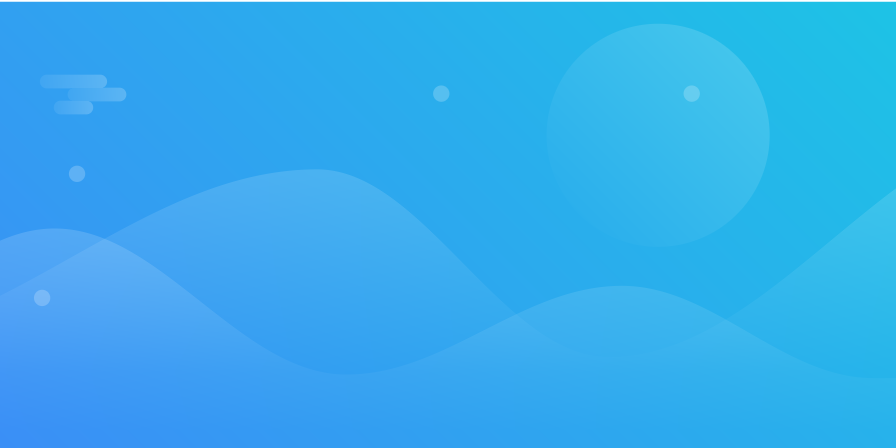
Reproduce this background procedurally as a Shadertoy shader.

```glsl
const float PI = 3.14159265;
const vec3 WHITE = vec3(1.0);

// Pixel coverage of a shape from its signed distance
float cover(float dist) {
    return clamp(0.5 - dist * iResolution.y, 0.0, 1.0);
}

float pill(vec2 p, float left, float right, float y, float radius) {
    return length(p - vec2(clamp(p.x, left + radius, right - radius), y)) - radius;
}

// Height of a wave eased by cosines between its crests and troughs
float waveHeight(float x, vec2 knots[5]) {
    float height = knots[0].y;
    for (int i = 0; i < 4; i++) {
        vec2 span = knots[i + 1] - knots[i];
        float t = clamp((x - knots[i].x) / span.x, 0.0, 1.0);
        height += span.y * (0.5 - 0.5 * cos(PI * t));
    }
    return height;
}

void mainImage(out vec4 fragColor, in vec2 fragCoord) {
    vec2 p = fragCoord / iResolution.y;

    // Diagonal sky
    vec3 color = mix(vec3(0.23, 0.56, 0.965), vec3(0.115, 0.765, 0.90), (p.x + p.y) / 3.0);

    // Large disc, fading toward its lower left
    vec2 q = (p - vec2(1.469, 0.698)) / 0.249;
    float discGlow = mix(0.01, 0.15, clamp(0.5 + 0.35 * (q.x + q.y), 0.0, 1.0));
    color = mix(color, WHITE, discGlow * cover((length(q) - 1.0) * 0.249));

    // Back and front waves, fading downward
    vec2 backKnots[5] = vec2[5](vec2(-0.385, 0.232), vec2(0.708, 0.622),
        vec2(1.359, 0.203), vec2(2.357, 0.729), vec2(3.3, 0.2));
    vec2 frontKnots[5] = vec2[5](vec2(-0.53, 0.164), vec2(0.122, 0.490),
        vec2(0.773, 0.164), vec2(1.388, 0.362), vec2(1.95, 0.156));
    float backFade = 0.135 * clamp((p.y - 0.17) / 0.44, 0.0, 1.0);
    float frontFade = 0.15 * clamp((p.y - 0.04) / 0.45, 0.0, 1.0);
    color = mix(color, WHITE, backFade * cover(p.y - waveHeight(p.x, backKnots)));
    color = mix(color, WHITE, frontFade * cover(p.y - waveHeight(p.x, frontKnots)));

    // Cloud of three stacked bars, brighter to the right
    vec2 bars[3] = vec2[3](vec2(0.089, 0.239), vec2(0.151, 0.282), vec2(0.120, 0.208));
    float cloud = 0.0;
    for (int i = 0; i < 3; i++) {
        float along = clamp((p.x - bars[i].x) / (bars[i].y - bars[i].x), 0.0, 1.0);
        float bar = cover(pill(p, bars[i].x, bars[i].y, 0.818 - 0.029 * float(i), 0.0153));
        cloud = max(cloud, bar * mix(0.07, 0.21, along));
    }
    color = mix(color, WHITE, cloud);

    // Small dots
    vec2 dots[4] = vec2[4](vec2(0.985, 0.791), vec2(1.544, 0.791),
        vec2(0.172, 0.612), vec2(0.094, 0.335));
    for (int i = 0; i < 4; i++) {
        color = mix(color, WHITE, 0.21 * cover(length(p - dots[i]) - 0.0182));
    }

    // Thin white strip along the top
    color = mix(color, WHITE, cover(1.0 - 1.0 / 256.0 - p.y));

    fragColor = vec4(color, 1.0);
}
```
